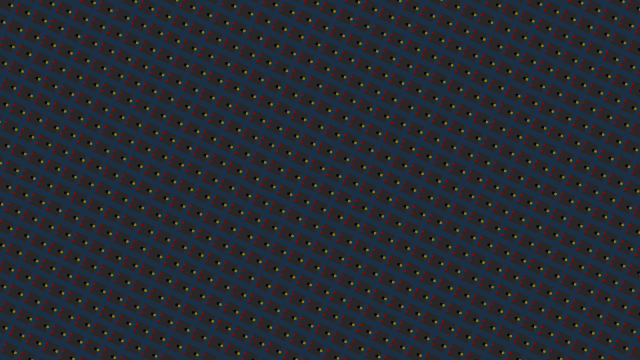
Write a Shadertoy shader that draws this pattern.

```glsl
float box(vec2 p, vec2 halfSize) {
    vec2 d = abs(p) - halfSize;
    return length(max(d, 0.0)) + min(max(d.x, d.y), 0.0);
}

float disc(vec2 p, vec2 center, float radius) {
    return length(p - center) - radius;
}

// Coverage of a distance field, smoothed over about one pixel
float cover(float d, float pixel) {
    return smoothstep(0.6 * pixel, -0.6 * pixel, d);
}

void mainImage(out vec4 fragColor, in vec2 fragCoord) {
    float cellsPerHeight = 19.49;
    float pixel = cellsPerHeight / iResolution.y;
    vec2 p = (fragCoord - 0.5 * iResolution.xy) * pixel;

    // Tilted square lattice, one block per cell
    float c = cos(0.43), s = sin(0.43);
    vec2 grid = vec2(c * p.x - s * p.y, s * p.x + c * p.y);
    vec2 cell = fract(grid + vec2(0.938, 0.876)) - 0.5;

    // Dark block on a blue ground
    vec3 color = vec3(0.11, 0.19, 0.27);
    color = mix(color, vec3(0.155, 0.15, 0.15), cover(box(cell, vec2(0.36, 0.345)), pixel));

    // Mirrored pair of red studs on one side
    float studs = disc(vec2(cell.x, abs(cell.y)), vec2(-0.34, 0.17), 0.072);
    color = mix(color, vec3(0.5, 0.04, 0.05), cover(studs, pixel));

    // Black hole beside a yellow stud on the other side
    color = mix(color, vec3(0.02), cover(disc(cell, vec2(0.205, 0.0), 0.078), pixel));
    color = mix(color, vec3(0.5, 0.49, 0.05), cover(disc(cell, vec2(0.35, 0.0), 0.072), pixel));

    fragColor = vec4(color, 1.0);
}
```
